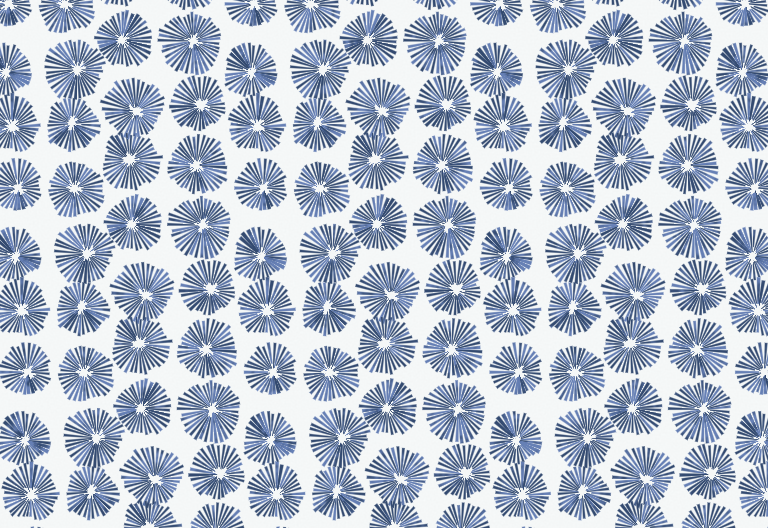
Write a Shadertoy shader that draws this pattern.

```glsl
const float TAU = 6.2831853;

vec2 hash2(vec2 p) {
    p = vec2(dot(p, vec2(127.1, 311.7)), dot(p, vec2(269.5, 183.3)));
    return fract(sin(p) * 43758.5);
}

float gradientNoise(vec2 p) {
    vec2 i = floor(p), f = fract(p);
    vec2 u = f * f * (3.0 - 2.0 * f);
    vec2 e = vec2(0.0, 1.0);
    float a = dot(hash2(i) * 2.0 - 1.0, f);
    float b = dot(hash2(i + e.yx) * 2.0 - 1.0, f - e.yx);
    float c = dot(hash2(i + e.xy) * 2.0 - 1.0, f - e.xy);
    float d = dot(hash2(i + e.yy) * 2.0 - 1.0, f - e.yy);
    return mix(mix(a, b, u.x), mix(c, d, u.x), u.y);
}

// One burst of tapered strokes: x = coverage, y = tone of the stroke
vec2 burst(vec2 q, vec2 seed, float soft) {
    vec2 shape = hash2(seed + 3.7);
    float radius = mix(0.40, 0.50, shape.x);
    if (length(q) > radius * 1.3) return vec2(0.0);

    // Polar coordinates around an off-centre hub
    vec2 hub = (hash2(seed + 8.3) - 0.5) * 0.13;
    vec2 v = q - hub;
    float r = length(v);
    float count = floor(mix(31.0, 38.0, shape.x));
    float turn = fract(atan(v.y, v.x) / TAU + 1.0) * count;
    float id = floor(turn);
    float angle = (id + 0.5) / count * TAU;
    vec2 dir = vec2(cos(angle), sin(angle));
    vec2 rnd = hash2(seed * 7.0 + id);
    vec2 rnd2 = hash2(seed * 5.0 + id + 61.0);

    // Ragged rim, bare hub and sectors where the ink runs together
    float wedge = smoothstep(0.05, 0.4, gradientNoise(dir * 1.3 + seed * 9.3));
    float wobble = 0.05 * sin(angle * 3.0 + shape.y * TAU) + 0.03 * sin(angle * 5.0 + shape.x * 40.0);
    float outer = radius * (0.93 + wobble + 0.13 * rnd.x) - dot(hub, dir);
    float inner = mix(0.06, 0.17, rnd.y * rnd.y) * (1.0 - 0.45 * wedge);

    float across = abs(fract(turn) - 0.5 + (rnd2.x - 0.5) * 0.28) * TAU / count * r;
    float halfWidth = 0.008 + 0.013 * r / radius + 0.011 * wedge + 0.004 * (rnd2.y - 0.5);
    float d = max(across - halfWidth, max(inner - r, r - outer));
    return vec2(smoothstep(soft, -soft, d), rnd2.y);
}

void mainImage(out vec4 fragColor, in vec2 fragCoord) {
    float scale = 8.6 / iResolution.y;
    vec2 p = fragCoord * scale;
    float soft = max(0.014, scale * 0.6);

    // Sheared, staggered grid that repeats every four columns and three rows
    vec2 ink = vec2(0.0);
    for (int dx = -1; dx <= 1; dx++) {
        float column = floor(p.x + 0.052 * p.y) + float(dx);
        float stagger = -0.6 * step(2.0, mod(column, 4.0));
        for (int dy = -1; dy <= 1; dy++) {
            float row = floor(p.y - stagger) + float(dy);
            vec2 seed = mod(vec2(column, row), vec2(4.0, 3.0)) + 1.0;
            vec2 center = vec2(column, row + stagger) + 0.5 + (hash2(seed) - 0.5) * 0.18;
            center.x -= 0.052 * center.y;
            vec2 b = burst(p - center, seed, soft);
            if (b.x > ink.x) ink = b;
        }
    }

    // Uneven ink on faintly mottled paper
    float patchy = gradientNoise(p * 4.0) + 0.5 * gradientNoise(p * 13.0);
    float wash = smoothstep(0.35, 0.95, ink.y + patchy * 0.8);
    vec3 darkInk = vec3(0.20, 0.29, 0.44), blueInk = vec3(0.40, 0.50, 0.71);
    vec3 paper = vec3(0.96, 0.97, 0.97) + 0.012 * gradientNoise(p * 30.0);
    vec3 color = mix(paper, mix(darkInk, blueInk, wash), ink.x);
    fragColor = vec4(color, 1.0);
}
```
